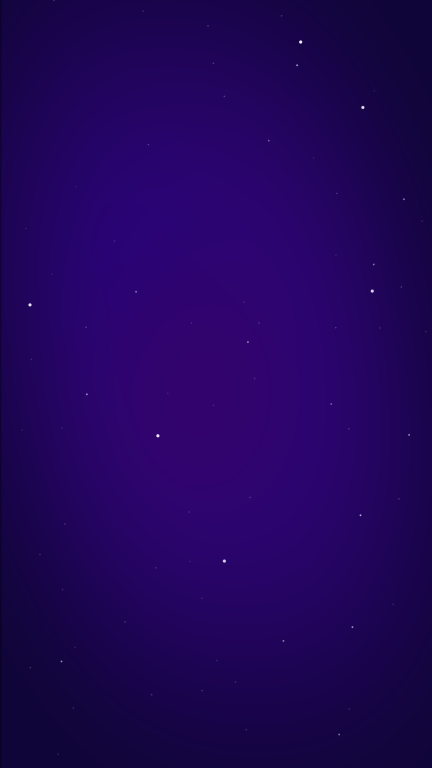
Write a Shadertoy shader that draws this background.

```glsl
// A deep violet night sky: a soft, slanted oval glow fading to indigo corners,
// tinted magenta at its heart and blue at upper left. Three hashed grids
// scatter sparse bright, medium and faint stars over it.

const vec3 INDIGO  = vec3(0.062, 0.018, 0.222);
const vec3 VIOLET  = vec3(0.174, 0.016, 0.444);
const vec3 MAGENTA = vec3(0.205, 0.010, 0.415);
const vec3 BLUE    = vec3(0.158, 0.012, 0.465);
const vec3 STARLIGHT = vec3(0.96, 0.95, 1.0);

float hash(vec2 p) {
    return fract(sin(dot(p, vec2(127.1, 311.7))) * 43758.5);
}

// Distance from an oval's centre, where 1.0 is its rim. Slant leans it left;
// a power above 2 makes the oval squarer.
float ovalDistance(vec2 uv, vec2 centre, vec2 radii, float slant, float power) {
    vec2 q = (uv - centre) / radii;
    q.x += slant * q.y;
    q = pow(abs(q), vec2(power));
    return pow(q.x + q.y, 1.0 / power);
}

// Soft falloff from 1 inside the inner distance to 0 beyond the outer one
float falloff(float d, float inner, float outer) {
    return 1.0 - smoothstep(inner, outer, d);
}

// One jittered star per grid cell, kept only with the given probability
float starLayer(vec2 p, float cellSize, float density, float radius, float dimmest,
                float seed, float pixel) {
    vec2 cell = floor(p / cellSize);
    vec2 key = cell + seed;
    vec2 jitter = vec2(hash(key + 3.1), hash(key + 7.7));
    vec2 star = (cell + mix(vec2(0.1), vec2(0.9), jitter)) * cellSize;
    float present = step(hash(key), density);
    float brightness = mix(dimmest, 1.0, hash(key + 13.3));
    return present * brightness * falloff(length(p - star), radius - pixel, radius + pixel);
}

vec3 skyColor(vec2 uv) {
    float glow = falloff(ovalDistance(uv, vec2(0.48, 0.54), vec2(0.55, 0.50), 0.2, 2.3), 0.32, 1.30);
    float heart = falloff(ovalDistance(uv, vec2(0.46, 0.49), vec2(0.34, 0.26), 0.0, 2.0), 0.0, 1.0);
    float cool = falloff(ovalDistance(uv, vec2(0.25, 0.70), vec2(0.40, 0.28), 0.0, 2.0), 0.0, 1.0);
    vec3 core = mix(VIOLET, BLUE, 0.7 * cool);
    core = mix(core, MAGENTA, 0.75 * heart);
    return mix(INDIGO, core, glow);
}

void mainImage(out vec4 fragColor, in vec2 fragCoord) {
    vec2 uv = fragCoord / iResolution.xy;
    vec2 p = fragCoord / iResolution.y;
    float pixel = 0.7 / iResolution.y;

    // Glow, with a thin shade along the left edge
    vec3 color = skyColor(uv);
    color *= mix(0.6, 1.0, smoothstep(0.0, 0.006, uv.x));

    // Stars, from few and large to many and faint
    float stars = starLayer(p, 0.18, 0.40, 0.0020, 0.85, 2.0, pixel);
    stars += 0.75 * starLayer(p, 0.10, 0.25, 0.0011, 0.5, 19.0, pixel);
    stars += 0.25 * starLayer(p, 0.06, 0.34, 0.0009, 0.4, 41.0, pixel);
    color = mix(color, STARLIGHT, min(stars, 1.0));

    fragColor = vec4(color, 1.0);
}
```
